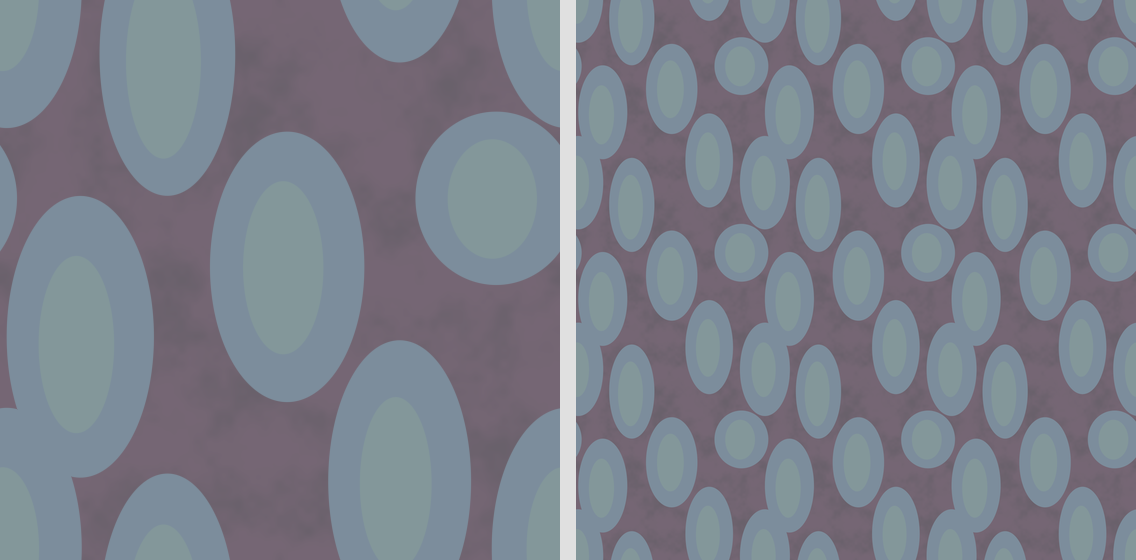
Left: one tile. Right: repeated 3 by 3.
Reproduce this pattern procedurally as a WebGL 1 fragment shader.

```glsl
precision highp float;
// Upright two-tone ovals scattered over a softly mottled plum ground.
// Ovals sit on a wave-bent lattice with hashed jitter; rims merge into one
// shape and cores lie on top. Distances and noise wrap, so the tile repeats.

uniform vec2 u_resolution;

const float TAU = 6.2831853;
const int OVAL_COUNT = 6;

const vec3 GROUND_LIGHT = vec3(0.457, 0.400, 0.453);
const vec3 GROUND_DARK = vec3(0.410, 0.378, 0.418);
const vec3 RIM_BLUE = vec3(0.486, 0.554, 0.611);
const vec3 CORE_GREEN = vec3(0.512, 0.593, 0.604);

// Sine-free hash: two values in 0..1
vec2 hash22(vec2 p) {
  vec3 q = fract(vec3(p.xyx) * vec3(0.1031, 0.1030, 0.0973));
  q += dot(q, q.yzx + 33.33);
  return fract((q.xx + q.yz) * q.zy);
}

// Value noise that repeats after a whole number of cells
float wrapNoise(vec2 uv, float cells, float seed) {
  vec2 p = uv * cells;
  vec2 i = floor(p);
  vec2 f = fract(p);
  f = f * f * (3.0 - 2.0 * f);
  vec2 lo = mod(i, cells) + seed;
  vec2 hi = mod(i + 1.0, cells) + seed;
  float bottom = mix(hash22(lo).x, hash22(vec2(hi.x, lo.y)).x, f.x);
  float top = mix(hash22(vec2(lo.x, hi.y)).x, hash22(hi).x, f.x);
  return mix(bottom, top, f.y);
}

// Layered noise, doubling the cell count each octave
float mottle(vec2 uv, float cells, float seed) {
  float sum = 0.0;
  float weight = 0.5;
  for (int i = 0; i < 4; i++) {
    sum += weight * wrapNoise(uv, cells, seed);
    cells *= 2.0;
    seed += 71.0;
    weight *= 0.6;
  }
  return sum / 1.088;
}

// Shortest offset between two points on the repeating tile
vec2 wrapOffset(vec2 a, vec2 b) {
  return fract(a - b + 0.5) - 0.5;
}

// Approximate signed distance to an ellipse
float ellipseDistance(vec2 p, vec2 radii) {
  float k = length(p / radii);
  float slope = length(p / (radii * radii));
  return (k - 1.0) * max(k, 0.001) / max(slope, 0.001);
}

float coverage(float dist, float pixel) {
  return 1.0 - smoothstep(-0.75 * pixel, 0.75 * pixel, dist);
}

// Lattice point bent by one slow wave, plus a little jitter
vec2 ovalCenter(float index, vec2 jitter) {
  float wave = sin(TAU * (index + 1.0) / float(OVAL_COUNT));
  vec2 lattice = vec2(0.176 + index / float(OVAL_COUNT), 0.522 + 0.5 * index);
  return lattice - vec2(0.045, 0.135) * wave + 0.014 * (jitter - 0.5);
}

// Mostly tall radii; the highest rank turns nearly round
vec2 ovalRadii(float rank) {
  return vec2(0.118 + 0.027 * rank, 0.252 - 0.122 * pow(rank, 8.0));
}

void main() {
  vec2 uv = gl_FragCoord.xy / u_resolution;
  float pixel = 1.0 / min(u_resolution.x, u_resolution.y);

  // Nearest rim and core over all ovals
  float rim = 1.0;
  float core = 1.0;
  for (int i = 0; i < OVAL_COUNT; i++) {
    float index = float(i);
    vec2 jitter = hash22(vec2(index + 3.0, 17.0));
    vec2 variety = hash22(vec2(index + 41.0, 5.0));
    vec2 radii = ovalRadii(fract(0.5 + 0.618 * index));
    vec2 p = wrapOffset(uv, ovalCenter(index, jitter));
    vec2 coreShift = vec2(-0.007, mix(-0.022, 0.006, variety.x));
    vec2 coreScale = mix(vec2(0.48, 0.58), vec2(0.56, 0.70), variety.y);
    rim = min(rim, ellipseDistance(p, radii));
    core = min(core, ellipseDistance(p - coreShift, radii * coreScale));
  }

  // Ground with faint darker blotches, then rims, then cores
  float blotch = smoothstep(0.38, 0.85, mottle(uv, 10.0, 9.0));
  vec3 color = mix(GROUND_LIGHT, GROUND_DARK, blotch);
  color = mix(color, RIM_BLUE, coverage(rim, pixel));
  color = mix(color, CORE_GREEN, coverage(core, pixel));
  gl_FragColor = vec4(color, 1.0);
}
```
